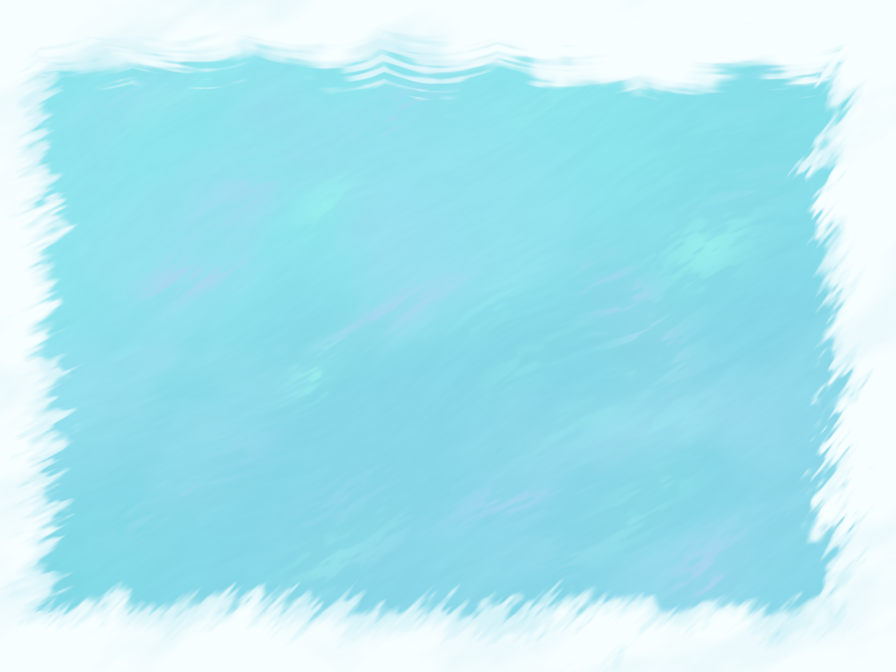
A Shadertoy shader for this background:

```glsl
// A turquoise field of dry brushwork inside a ragged white painted frame.
// Stretched value noise gives the bristles; four displaced side distances,
// joined by their minimum, give the torn edge; soft dabs tint the middle.

const float ASPECT = 4.0 / 3.0;                    // composition width, height is 1
const vec3 WHITE  = vec3(0.970, 0.997, 1.00);
const vec3 FROST  = vec3(0.925, 0.98, 0.992);
const vec3 WASH   = vec3(0.83, 0.952, 0.975);
const vec3 BLUE   = vec3(0.530, 0.845, 0.91);
const vec3 AQUA   = vec3(0.560, 0.90, 0.932);
const vec3 TEAL   = vec3(0.505, 0.865, 0.905);
const vec3 HAZE   = vec3(0.625, 0.868, 0.945);
const vec3 LILAC  = vec3(0.69, 0.83, 0.95);
const vec3 MINT   = vec3(0.60, 0.94, 0.92);
const vec4 MARGIN = vec4(0.080, 0.108, 0.102, 0.110); // left, right, bottom, top
const float STROKE_ANGLE = 0.52;
const float EDGE_SOFTNESS = 0.015;
const float VEIL_WIDTH = 0.050;                    // pale translucent rim
const int DAB_COUNT = 26;

float hash(vec2 cell) {
    vec3 h = fract(cell.xyx * vec3(0.1031, 0.1030, 0.0973));
    h += dot(h, h.yzx + 33.33);
    return fract((h.x + h.y) * h.z);
}

float noise(vec2 p) {
    vec2 cell = floor(p), f = fract(p);
    f = f * f * (3.0 - 2.0 * f);
    return mix(mix(hash(cell), hash(cell + vec2(1, 0)), f.x),
               mix(hash(cell + vec2(0, 1)), hash(cell + vec2(1, 1)), f.x), f.y);
}

float fbm(vec2 p) {
    float sum = 0.0, gain = 0.53;
    for (int i = 0; i < 4; i++) {
        sum += gain * noise(p);
        p = mat2(1.6, 1.2, -1.2, 1.6) * p + 7.3;
        gain *= 0.5;
    }
    return sum;
}

vec2 turn(vec2 p, float angle) {
    float c = cos(angle), s = sin(angle);
    return vec2(c * p.x + s * p.y, c * p.y - s * p.x);
}

// Fine hairs running along the given angle, roughly 0..1
float bristle(vec2 p, float angle) {
    vec2 q = turn(p, angle);
    return 0.34 * noise(q * vec2(11.0, 50.0) + 11.0)
         + 0.36 * noise(q * vec2(20.0, 115.0) + 37.0)
         + 0.30 * noise(q * vec2(45.0, 220.0) + 71.0);
}

// Soft oval spot; size is its length and thickness
float dab(vec2 p, vec2 centre, vec2 size, float angle) {
    vec2 q = turn(p - centre * vec2(ASPECT, 1.0), angle) / size;
    return exp(-dot(q, q));
}

// Distance into the painted field, torn differently on each side
float fieldDistance(vec2 p) {
    float clump = fbm(p * 12.0) - 0.5;
    float reach = 0.05 + 0.09 * noise(p * 7.0 + 5.0);   // how dry the brush is
    float left = p.x - MARGIN.x + reach * (bristle(p, 0.45) - 0.5) + 0.05 * clump;
    float right = ASPECT - MARGIN.y - p.x + 1.2 * reach * (bristle(p, 0.9) - 0.5) + 0.05 * clump;
    float bottom = p.y - MARGIN.z + reach * (bristle(p, 0.80) - 0.5) + 0.06 * clump;
    // Shallow bowl-shaped sweeps bend the hairs along the top
    float sweep = fract(p.x * 4.6 + 0.8 * noise(vec2(p.x * 4.0, p.y * 9.0))) - 0.5;
    vec2 bowl = vec2(0.5 * p.x, p.y - 0.07 * sweep * sweep);
    float sag = 0.035 * exp(-pow((p.x - 0.98) / 0.09, 2.0))
              + 0.025 * exp(-pow((p.x - 1.21) / 0.05, 2.0));
    float top = 1.0 - MARGIN.w - sag - mix(p.y, bowl.y, 0.2)
              + reach * (bristle(bowl, 0.0) - 0.5) + 0.07 * clump;
    return min(min(left, right), min(bottom, top));
}

vec3 paintField(vec2 p, vec2 uv) {
    vec2 bent = p + 0.06 * vec2(noise(p * 4.0), noise(p * 4.0 + 19.0));
    float hairs = bristle(bent, STROKE_ANGLE);
    float cloud = fbm(turn(bent, STROKE_ANGLE) * vec2(3.0, 5.0)) - 0.5;
    float dry = smoothstep(0.48, 0.62, hairs);

    // Broad colour areas
    float height = uv.y - 0.28 * uv.x + 0.40 * cloud;
    vec3 col = mix(BLUE, AQUA, smoothstep(0.20, 0.58, height));
    float corners = dab(p, vec2(0.88, 0.82), vec2(0.30, 0.20), 0.5)
                  + dab(p, vec2(0.10, 0.17), vec2(0.20, 0.13), 0.5);
    col = mix(col, TEAL, 0.6 * min(corners, 1.0));
    float haze = dab(p, vec2(0.30, 0.54), vec2(0.38, 0.18), 0.45)
               + dab(p, vec2(0.72, 0.30), vec2(0.28, 0.20), 0.8)
               + 0.7 * dab(p, vec2(0.25, 0.82), vec2(0.16, 0.10), 0.4);
    col = mix(col, HAZE, min(haze, 1.0) * smoothstep(-0.10, 0.12, cloud) * 0.85);

    // Main tinted accents
    float lilac = dab(p, vec2(0.71, 0.53), vec2(0.10, 0.045), -0.9)
                + dab(p, vec2(0.79, 0.14), vec2(0.05, 0.035), 0.6)
                + dab(p, vec2(0.21, 0.585), vec2(0.08, 0.03), 0.3)
                + 0.8 * dab(p, vec2(0.43, 0.53), vec2(0.13, 0.025), 0.45)
                + 0.7 * dab(p, vec2(0.57, 0.255), vec2(0.09, 0.03), 0.2);
    float mint = dab(p, vec2(0.79, 0.635), vec2(0.075, 0.045), 0.6)
               + dab(p, vec2(0.355, 0.445), vec2(0.05, 0.03), 0.7)
               + 0.8 * dab(p, vec2(0.365, 0.695), vec2(0.05, 0.03), 0.8);
    // Faint scattered touches, alternating tint
    for (int i = 0; i < DAB_COUNT; i++) {
        float id = float(i);
        vec2 centre = 0.1 + 0.8 * vec2(hash(vec2(id, 2.0)), hash(vec2(id, 5.0)));
        float spot = 0.3 * dab(p, centre, vec2(0.09, 0.03), STROKE_ANGLE);
        if (i % 2 == 0) lilac += spot; else mint += spot;
    }
    col = mix(col, LILAC, min(lilac, 1.0) * (0.15 + 0.65 * dry));
    col = mix(col, MINT, min(mint, 1.0) * (0.2 + 0.6 * dry));
    return col + 0.025 * (hairs - 0.5);
}

void mainImage(out vec4 fragColor, in vec2 fragCoord) {
    vec2 uv = fragCoord / iResolution.xy;
    vec2 p = uv * vec2(ASPECT, 1.0);
    float inside = fieldDistance(p);

    // White ground, a pale wash around the field, then the field itself
    float mottling = fbm(turn(p, STROKE_ANGLE) * vec2(6.0, 15.0));
    vec3 col = mix(WHITE, FROST, smoothstep(0.40, 0.80, mottling));
    float wash = smoothstep(-VEIL_WIDTH, 0.0, inside + 0.05 * (mottling - 0.5));
    col = mix(col, WASH, 0.9 * wash);
    float paint = smoothstep(-EDGE_SOFTNESS, EDGE_SOFTNESS, inside);
    col = mix(col, paintField(p, uv), paint);
    fragColor = vec4(clamp(col, 0.0, 1.0), 1.0);
}
```
